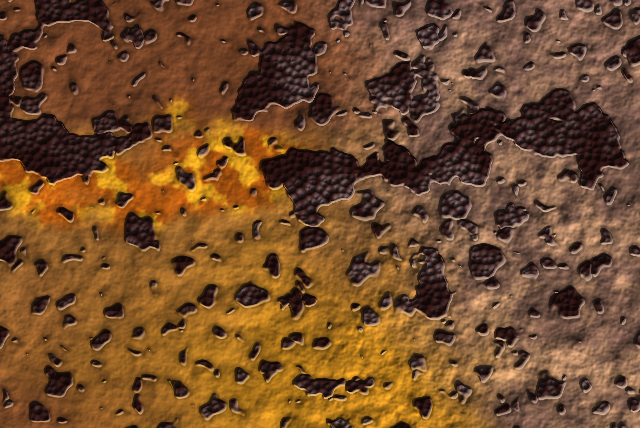
Write a WebGL 1 fragment shader that draws this texture.

```glsl
precision highp float;
// Corroded painted metal: brown, mauve and golden rust with dark grainy pits.
uniform vec2 u_resolution;

// Colours
const vec3 BROWN = vec3(0.45, 0.26, 0.15);
const vec3 MAUVE = vec3(0.46, 0.34, 0.30);
const vec3 TAN = vec3(0.62, 0.47, 0.36);
const vec3 OCHRE = vec3(0.56, 0.37, 0.17);
const vec3 GOLD = vec3(0.71, 0.48, 0.11);
const vec3 ORANGE = vec3(0.68, 0.34, 0.07);
const vec3 YELLOW = vec3(0.86, 0.61, 0.12);
const vec3 PIT_DARK = vec3(0.13, 0.055, 0.05);
const vec3 PIT_GREY = vec3(0.35, 0.28, 0.28);
const vec3 GLINT = vec3(0.90, 0.82, 0.74);

// Sizes, in canvas heights
const float BUMP_SCALE = 21.0;
const float BUMP_HEIGHT = 0.017;
const float GRAIN_SCALE = 62.0;
const float GRAIN_HEIGHT = 0.009;
const float PIT_SCALE = 10.0;
const float PIT_DEPTH = 0.010;
const float PIT_EDGE = 0.004;
const float SLOPE_STEP = 0.003;
const vec2 LIGHT = vec2(-0.6, 0.8);

vec2 hash2(vec2 p) {
  vec3 q = fract(p.xyx * vec3(0.1031, 0.1030, 0.0973));
  q += dot(q, q.yzx + 33.33);
  return fract((q.xx + q.yz) * q.zy);
}

float noise(vec2 p) {
  vec2 i = floor(p), f = fract(p);
  f = f * f * (3.0 - 2.0 * f);
  float low = mix(hash2(i).x, hash2(i + vec2(1, 0)).x, f.x);
  float high = mix(hash2(i + vec2(0, 1)).x, hash2(i + vec2(1, 1)).x, f.x);
  return mix(low, high, f.y);
}

float fbm(vec2 p) {
  float sum = 0.0, amp = 0.53;
  for (int k = 0; k < 4; k++) {
    sum += amp * noise(p);
    p = mat2(1.6, 1.2, -1.2, 1.6) * p + 17.3;
    amp *= 0.5;
  }
  return sum;
}

// Distance to the nearest scattered point
float cellular(vec2 p) {
  float nearest = 2.0;
  for (int y = -1; y <= 1; y++)
    for (int x = -1; x <= 1; x++) {
      vec2 cell = floor(p) + vec2(x, y);
      nearest = min(nearest, length(cell + hash2(cell + 50.0) - p));
    }
  return nearest;
}

// Sparse round pits of random radius, positive inside
float roundPits(vec2 p, float scale) {
  p *= scale;
  float inside = -1.0;
  for (int y = -1; y <= 1; y++)
    for (int x = -1; x <= 1; x++) {
      vec2 cell = floor(p) + vec2(x, y);
      float radius = 0.34 * hash2(cell + 91.0).x - 0.08;
      inside = max(inside, radius - length(cell + hash2(cell + 70.0) - p));
    }
  return inside / scale;
}

// Soft elliptical region
float spot(vec2 p, vec2 centre, vec2 size) {
  vec2 q = (p - centre) / size;
  return exp(-dot(q, q));
}

// Signed pit field: eroded clusters joined with scattered round pits
float pitField(vec2 p) {
  float decay = 0.40 * spot(p, vec2(0.76, 0.57), vec2(0.10, 0.17));
  decay = max(decay, 0.36 * spot(p, vec2(0.64, 0.78), vec2(0.19, 0.08)));
  decay = max(decay, 0.46 * spot(p, vec2(0.13, 0.66), vec2(0.27, 0.07)));
  decay = max(decay, 0.38 * spot(p, vec2(0.00, 0.83), vec2(0.07, 0.12)));
  decay = max(decay, 0.33 * spot(p, vec2(0.27, 0.97), vec2(0.12, 0.07)));
  decay = max(decay, 0.24 * spot(p, vec2(1.15, 0.62), vec2(0.48, 0.38)));
  float clusters = (fbm(p * PIT_SCALE + 4.0) - 0.79 + decay) / 4.0;
  vec2 q = p + 0.03 * (vec2(noise(p * 36.0), noise(p * 36.0 + 9.0)) - 0.5);
  return max(clusters, max(roundPits(q, 6.5), roundPits(q + 3.0, 15.0)));
}

float pitMask(float field) { return smoothstep(-PIT_EDGE, PIT_EDGE, field); }

float height(vec2 p) {
  float rough = 0.65 + 0.5 * smoothstep(0.5, 1.0, p.x);
  float bumps = BUMP_HEIGHT * rough * fbm(p * BUMP_SCALE);
  float grain = GRAIN_HEIGHT * (1.0 - cellular(p * GRAIN_SCALE));
  return mix(bumps, grain - PIT_DEPTH, pitMask(pitField(p)));
}

// Broad stains of the coat
vec3 coat(vec2 p) {
  float blotch = fbm(p * 7.0 + 30.0), fine = fbm(p * 24.0 + 60.0);
  vec2 w = p + 0.3 * (vec2(fbm(p * 5.0), fbm(p * 5.0 + 20.0)) - 0.5);
  vec3 c = mix(OCHRE, BROWN, spot(w, vec2(0.05, 0.0), vec2(0.35, 0.28)));
  c = mix(c, GOLD, min(1.0, 1.2 * spot(w, vec2(0.80, 0.10), vec2(0.50, 0.24))));
  c = mix(c, BROWN, smoothstep(0.60, 0.74, w.y));
  float weathered = smoothstep(0.62, 1.02, w.x + 0.8 * min(w.y - 0.5, 0.0));
  float pale = smoothstep(0.38, 0.66, 0.5 * (blotch + fine)) * (1.0 - 0.6 * smoothstep(0.75, 1.0, p.y));
  c = mix(c, mix(MAUVE, TAN, pale), weathered * 0.92);
  float glow = max(spot(w, vec2(0.15, 0.54), vec2(0.36, 0.10)), spot(w, vec2(0.52, 0.58), vec2(0.20, 0.13)));
  c = mix(c, mix(ORANGE, YELLOW, smoothstep(0.46, 0.66, fine)), smoothstep(0.2, 0.7, glow));
  return c * (0.72 + 0.36 * blotch + 0.2 * fine);
}

void main() {
  vec2 p = gl_FragCoord.xy / u_resolution.y;
  float h = height(p);
  vec2 slope = vec2(height(p + vec2(SLOPE_STEP, 0)), height(p + vec2(0, SLOPE_STEP))) - h;
  float lit = dot(-slope / SLOPE_STEP, LIGHT);
  float field = pitField(p), pit = pitMask(field);

  // Coat darkens towards the pits; their floor is a grey and red grain
  vec3 surface = coat(p) * (1.0 - 0.3 * smoothstep(-0.018, 0.0, field));
  float grey = smoothstep(0.15, 0.9, 1.0 - cellular(p * GRAIN_SCALE)) * smoothstep(0.25, 0.75, fbm(p * 13.0));
  vec3 floorColor = mix(PIT_DARK, PIT_GREY, grey * (0.5 + 0.5 * smoothstep(0.2, 0.6, p.x)));
  vec3 color = mix(surface, floorColor, pit);

  color *= 1.0 + clamp(1.1 * lit, -0.55, 0.5);
  color = mix(color, GLINT, 0.55 * smoothstep(0.42, 1.3, lit) * (1.0 - 0.6 * pit));
  gl_FragColor = vec4(color, 1.0);
}
```
